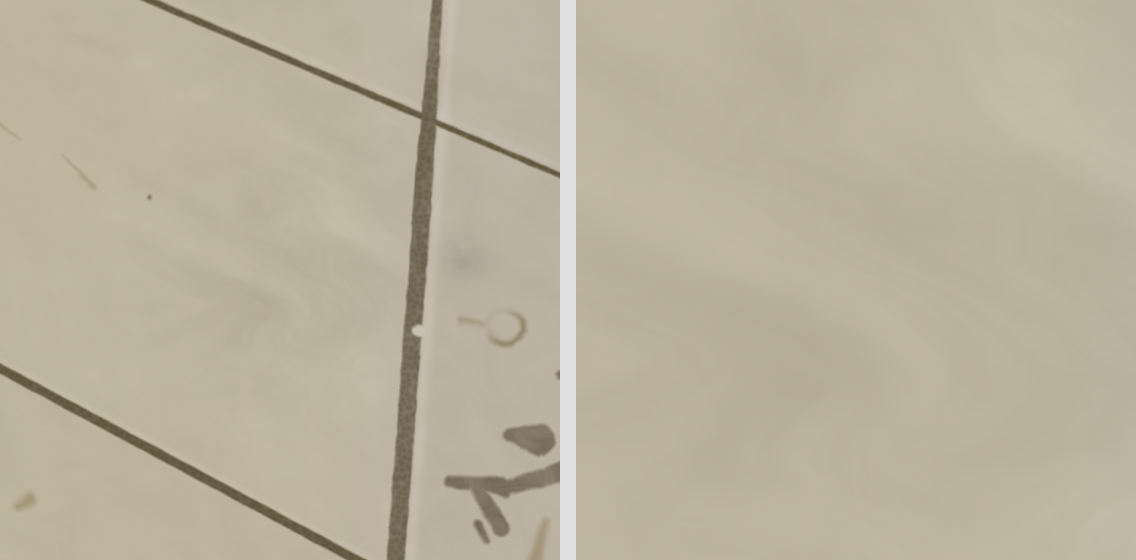
Left: the whole. Right: its middle third, enlarged.
This texture is drawn by a three.js fragment shader. Its source:

```glsl
#define ROW_START 0.342
#define ROW_PITCH 0.771
#define ROW_SLOPE 0.537
#define ROW_SPREAD 0.111
#define COLUMN_START 0.707
#define COLUMN_LEAN 0.0742
#define COLUMN_PITCH 1.0
#define EDGE_SOFT 0.0032
#define MOTTLE 0.030
#define STREAKS 0.034

varying vec2 vUv;

const vec3 WARM_STONE = vec3(0.745, 0.708, 0.618);
const vec3 COOL_STONE = vec3(0.738, 0.705, 0.642);
const vec3 PINK_STONE = vec3(0.712, 0.660, 0.592);
const vec3 GREY_SMUDGE = vec3(0.600, 0.580, 0.545);
const vec3 BROWN_GROUT = vec3(0.350, 0.305, 0.210);
const vec3 GREY_GROUT = vec3(0.410, 0.368, 0.290);
const vec3 PALE_GROUT = vec3(0.530, 0.490, 0.415);
const vec3 DIRT = vec3(0.415, 0.365, 0.295);
const vec3 OCHRE = vec3(0.580, 0.525, 0.400);

vec2 hash2(vec2 p) {
  return fract(sin(vec2(dot(p, vec2(127.1, 311.7)), dot(p, vec2(269.5, 183.3)))) * 43758.5);
}

// Distance to the nearest cell point
float cells(vec2 p) {
  vec2 id = floor(p), f = fract(p);
  float nearest = 2.0;
  for (int j = -1; j <= 1; j++)
    for (int i = -1; i <= 1; i++) {
      vec2 o = vec2(float(i), float(j));
      nearest = min(nearest, length(o + hash2(id + o) - f));
    }
  return nearest;
}

// Layered, warped sines, about -1 to 1
float ripple(vec2 p) {
  float sum = 0.0, amp = 0.55;
  for (int i = 0; i < 5; i++) {
    p = mat2(0.8, 0.6, -0.6, 0.8) * p * 1.75 + 1.7;
    p += 0.6 * sin(p.yx * 1.3);
    sum += amp * sin(p.x) * sin(p.y);
    amp *= 0.62;
  }
  return sum;
}

float cover(float d, float soft) {
  return 1.0 - smoothstep(-soft, soft, d);
}

// Distance to a tapered stroke
float stroke(vec2 p, vec2 a, vec2 b, float ra, float rb) {
  vec2 ab = b - a;
  float t = clamp(dot(p - a, ab) / dot(ab, ab), 0.0, 1.0);
  return length(p - a - ab * t) - mix(ra, rb, t);
}

float glow(vec2 p, vec2 c, vec2 size) {
  vec2 q = (p - c) / size;
  return exp(-dot(q, q));
}

void main() {
  vec2 uv = vUv;

  // Skewed tile grid with converging rows
  float pitch = ROW_PITCH + ROW_SPREAD * uv.x;
  float row = (uv.y - ROW_START + ROW_SLOPE * uv.x) / pitch;
  float column = (uv.x - COLUMN_START - COLUMN_LEAN * uv.y) / COLUMN_PITCH;
  vec2 tile = floor(vec2(column, row));
  float rowSide = (fract(row + 0.5) - 0.5) * pitch * 0.9;
  float columnSide = (fract(column + 0.5) - 0.5) * COLUMN_PITCH;

  // Stone: broad mottle and slanted streaks
  vec2 slant = vec2(dot(uv, vec2(0.78, -0.62)), dot(uv, vec2(0.62, 0.78)));
  float broad = ripple(uv * 2.6 + tile * 3.1);
  float streak = ripple(slant * vec2(5.0, 12.0) + 0.5 * broad);
  float fine = ripple(uv * 26.0);
  float worn = 0.25 + 0.75 * glow(uv, vec2(0.53, 0.55), vec2(0.24, 0.26));
  vec3 color = mix(WARM_STONE, COOL_STONE, smoothstep(0.45, 0.85, uv.x));
  color = mix(color, PINK_STONE, 0.35 * smoothstep(0.0, 0.7, broad));
  color += MOTTLE * 0.5 * broad + STREAKS * worn * streak + 0.006 * fine;
  color += 0.012 * (hash2(tile).x - 0.5);

  // Faint blushes and grey smudges
  float blush = glow(uv, vec2(0.40, 0.71), vec2(0.07, 0.03)) + glow(uv, vec2(0.13, 0.92), vec2(0.07, 0.02));
  color = mix(color, PINK_STONE * 0.94, blush * smoothstep(-0.3, 0.6, streak) * 0.6);
  float smudge = glow(uv, vec2(0.83, 0.54), vec2(0.04)) + 0.5 * glow(uv, vec2(0.77, 0.86), vec2(0.03, 0.06));
  color = mix(color, GREY_SMUDGE, smudge * (0.4 + 0.35 * fine));

  // Ochre marks: veins, specks and a broken ring
  vec2 p = uv + 0.006 * vec2(ripple(uv * 13.0), ripple(uv.yx * 13.0 + 4.0));
  float vein = min(stroke(p, vec2(0.11, 0.72), vec2(0.165, 0.665), 0.001, 0.004),
                   stroke(p, vec2(0.0, 0.78), vec2(0.04, 0.752), 0.003, 0.001));
  color = mix(color, OCHRE, 0.5 * cover(vein, 0.005));
  vec2 q = p - vec2(0.902, 0.415);
  float ring = abs(length(q * vec2(0.9, 1.0)) - 0.029) - 0.004;
  float ringWear = smoothstep(-0.035, 0.03, q.x - q.y) * 0.75 + 0.15;
  color = mix(color, OCHRE * 0.92, ringWear * cover(ring, 0.007));
  float mark = min(stroke(p, vec2(0.82, 0.425), vec2(0.86, 0.418), 0.005, 0.002),
                   stroke(p, vec2(0.03, 0.095), vec2(0.052, 0.108), 0.006, 0.010));
  mark = min(mark, stroke(p, vec2(0.975, 0.07), vec2(0.955, 0.0), 0.005, 0.012));
  color = mix(color, OCHRE, 0.65 * cover(mark, 0.009));

  // Dark dirt: a blob and a forked smear
  float dirt = stroke(p, vec2(0.908, 0.222), vec2(0.962, 0.214), 0.012, 0.027);
  dirt = min(dirt, stroke(p, vec2(0.803, 0.142), vec2(0.90, 0.130), 0.009, 0.015));
  dirt = min(dirt, stroke(p, vec2(0.90, 0.130), vec2(1.01, 0.157), 0.010, 0.019));
  dirt = min(dirt, stroke(p, vec2(0.85, 0.132), vec2(0.892, 0.060), 0.012, 0.016));
  dirt = min(dirt, stroke(p, vec2(0.853, 0.060), vec2(0.864, 0.034), 0.008, 0.005));
  dirt = min(dirt, min(length(p - vec2(0.271, 0.646)) - 0.003, length(p - vec2(1.0, 0.33)) - 0.007));
  color = mix(color, DIRT + 0.06 * fine + 0.06 * broad, 0.88 * cover(dirt, 0.005));

  // Pale tile lips beside the joints
  float lip = exp(-pow((columnSide - 0.026) / 0.011, 2.0)) + 0.5 * exp(-pow((rowSide - 0.014) / 0.006, 2.0));
  color += vec3(0.035, 0.036, 0.045) * lip;

  // Grout with ragged edges and grain
  float grain = cells(uv * 95.0);
  float ragged = 0.0016 * ripple(uv * 38.0);
  float columnHalf = mix(0.0160, 0.0095, smoothstep(0.65, 1.0, uv.y));
  float rowHalf = mix(0.0085, 0.0058, clamp(row, 0.0, 1.0)) - 0.001 * step(0.0, column);
  vec3 rowColor = mix(BROWN_GROUT, PALE_GROUT, 0.35 * grain);
  vec3 columnColor = mix(GREY_GROUT, PALE_GROUT, clamp(grain * 0.8 + 0.2 * fine + 0.25 * smoothstep(0.8, 1.0, uv.y), 0.0, 1.0));
  columnColor = mix(columnColor, BROWN_GROUT, 0.3 * smoothstep(-0.2, 0.6, ripple(uv * 5.0)));
  color = mix(color, rowColor, 0.95 * cover(abs(rowSide) - rowHalf + 0.5 * ragged, EDGE_SOFT));
  color = mix(color, columnColor, 0.95 * cover(abs(columnSide) - columnHalf + ragged, EDGE_SOFT));

  // Pale chip on the joint edge
  color = mix(color, COOL_STONE + 0.05, cover(length(p - vec2(0.749, 0.41)) - 0.011, 0.004));

  gl_FragColor = vec4(clamp(color, 0.0, 1.0), 1.0);
}
```
